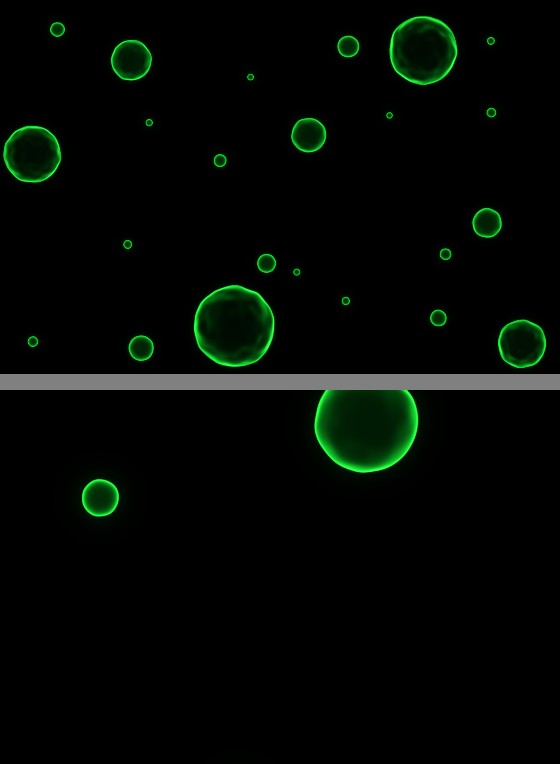
Top, the full canvas; bottom, a detail of the centre.
Give the GLSL for this background, as a Shadertoy shader.

```glsl
// Layout, in canvas heights
const int BUBBLE_COUNT = 23;
const float COLUMNS = 6.0;
const float ROWS = 4.0;
const float RADIUS_MIN = 0.006;
const float RADIUS_SPAN = 0.102;
const float RADIUS_DECAY = 0.19;
const float CELL_MARGIN = 0.006;

// Surface
const float LUMP_HEIGHT = 0.055;
const float LUMP_FREQ_SMALL = 1.3;
const float LUMP_FREQ_LARGE = 2.7;
const float BUMP_TILT = 0.24;

// Light
const float FRESNEL_POWER = 1.8;
const float FRESNEL_GAIN = 0.85;
const float CORE_SMALL = 0.17;
const float CORE_LARGE = 0.04;
const float RIM_GAIN = 0.65;
const float RIM_WIDTH = 0.0018;
const float RIM_WIDTH_PER_RADIUS = 0.025;
const float GLOW_GAIN = 0.08;
const float GLOW_REACH = 0.007;
const vec3 TINT = vec3(0.13, 1.0, 0.23);
const vec3 TINT_CURVE = vec3(2.0, 1.0, 1.3);
const vec3 HIGHLIGHT = vec3(0.7, 0.0, 0.6);

vec3 hash3(vec3 p) {
    p = fract(p * vec3(0.1031, 0.1030, 0.0973));
    p += dot(p, p.yxz + 33.33);
    return fract((p.xxy + p.yxx) * p.zyx);
}

float gradientNoise(vec3 p) {
    vec3 cell = floor(p);
    vec3 f = p - cell;
    vec3 fade = f * f * f * (f * (f * 6.0 - 15.0) + 10.0);
    float sum = 0.0;
    for (int c = 0; c < 8; c++) {
        vec3 corner = vec3(c & 1, (c >> 1) & 1, c >> 2);
        vec3 w = mix(1.0 - fade, fade, corner);
        vec3 gradient = hash3(cell + corner) * 2.0 - 1.0;
        sum += w.x * w.y * w.z * dot(gradient, f - corner);
    }
    return sum;
}

vec3 noiseSlope(vec3 p) {
    vec2 e = vec2(0.05, 0.0);
    float base = gradientNoise(p);
    return (vec3(gradientNoise(p + e.xyy), gradientNoise(p + e.yxy),
                 gradientNoise(p + e.yyx)) - base) / e.x;
}

// Each rank, from largest to smallest, owns one cell of a shuffled grid
vec2 bubbleCenter(float rank, float radius, float aspect) {
    float index = mod(rank * 17.0 + 2.0, COLUMNS * ROWS);
    float row = floor((index + 0.5) / COLUMNS);
    float column = mod(index + 3.0 * row, COLUMNS);
    vec2 cellSize = vec2(aspect / COLUMNS, 1.0 / ROWS);
    vec2 slack = max(cellSize * 0.5 - radius * 1.04 - CELL_MARGIN, 0.0);
    vec2 jitter = hash3(vec3(column, row, 5.0)).xy * 2.0 - 1.0;
    return (vec2(column, row) + 0.5) * cellSize + jitter * slack;
}

// Brightness of one lumpy translucent sphere
float bubbleLight(vec2 offset, float radius, float seed, float pixel) {
    float size = smoothstep(0.01, 0.08, radius);
    float freq = mix(LUMP_FREQ_SMALL, LUMP_FREQ_LARGE, size);
    vec3 shift = vec3(seed * 7.3, seed * 3.1, 11.5);

    // Wavy outline
    float dist = length(offset);
    vec2 dir = offset / max(dist, 1e-5);
    float edge = radius * (1.0 + LUMP_HEIGHT * gradientNoise(vec3(dir, 0.0) * freq + shift));
    float d = dist - edge;

    // Bumped normal and view-angle falloff
    vec2 q = dir * min(dist / edge, 1.0);
    vec3 normal = vec3(q, sqrt(max(1.0 - dot(q, q), 0.0)));
    vec3 slope = noiseSlope(normal * freq + shift);
    slope -= normal * dot(slope, normal);
    float facing = clamp(normalize(normal - BUMP_TILT * size * slope).z, 0.0, 1.0);
    float body = mix(CORE_SMALL, CORE_LARGE, size)
               + FRESNEL_GAIN * pow(1.0 - facing, FRESNEL_POWER);

    // Bright skin inside, faint halo outside
    float rimWidth = RIM_WIDTH + RIM_WIDTH_PER_RADIUS * radius;
    float rim = RIM_GAIN * exp(-max(-d, 0.0) / rimWidth);
    float halo = GLOW_GAIN * exp(-max(d, 0.0) / GLOW_REACH);
    float inside = smoothstep(pixel, -pixel, d);
    return mix(halo, body + rim, inside);
}

void mainImage(out vec4 fragColor, in vec2 fragCoord) {
    float pixel = 1.0 / iResolution.y;
    float aspect = iResolution.x / iResolution.y;
    vec2 uv = fragCoord * pixel;

    float light = 0.0;
    for (int i = 0; i < BUBBLE_COUNT; i++) {
        float rank = float(i);
        float radius = RADIUS_MIN + RADIUS_SPAN * exp(-RADIUS_DECAY * rank);
        vec2 offset = uv - bubbleCenter(rank, radius, aspect);
        if (length(offset) > radius * 1.1 + GLOW_REACH * 6.0) continue;
        light += bubbleLight(offset, radius, rank, pixel);
    }

    vec3 color = TINT * pow(vec3(min(light, 1.0)), TINT_CURVE);
    color += HIGHLIGHT * max(light - 1.0, 0.0);
    fragColor = vec4(clamp(color, 0.0, 1.0), 1.0);
}
```
